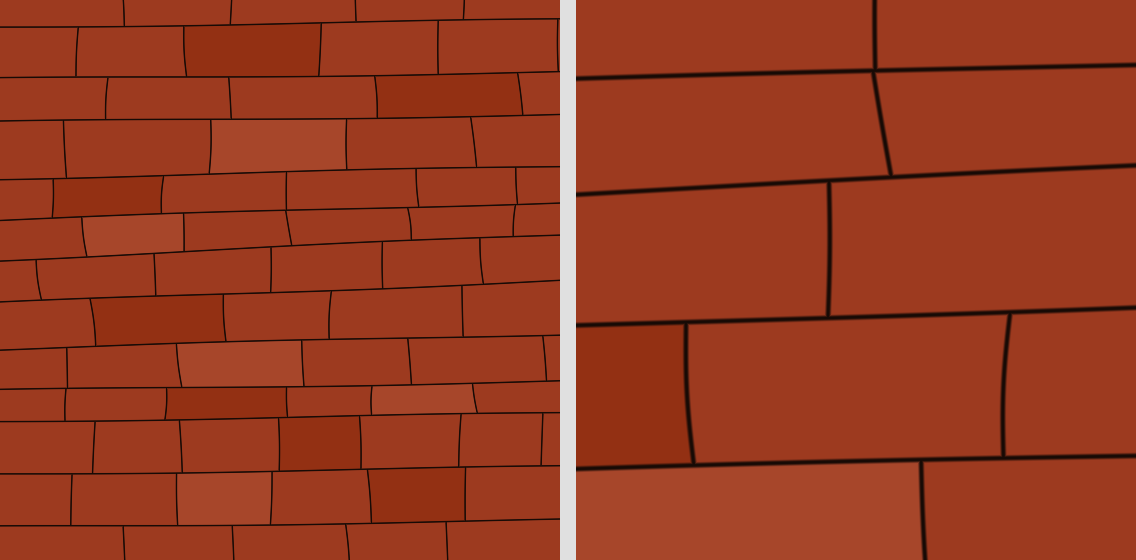
Left: the whole. Right: its middle third, enlarged.
Give the GLSL for this texture, as a three.js fragment shader.

```glsl
varying vec2 vUv;

const float PI = 3.14159265;
const int EDGE_COUNT = 12;
const int MAX_JOINTS = 8;

const vec3 BRICK = vec3(0.616, 0.226, 0.120);
const vec3 BRICK_DARK = vec3(0.576, 0.188, 0.075);
const vec3 BRICK_LIGHT = vec3(0.655, 0.273, 0.165);
const vec3 MORTAR = vec3(0.09, 0.04, 0.02);

float hash(vec2 p) {
  return fract(sin(dot(p, vec2(127.1, 311.7))) * 43758.5453);
}

// Depth below the top of the canvas of the joint under a row
float edgeDepth(float row, float x) {
  float t = PI * row / 11.0;
  float depth = 0.0417 + 0.0812 * row
    + 0.0143 * sin(2.0 * t) + 0.0056 * sin(4.0 * t)
    - 0.0077 * sin(5.0 * t) + 0.0047 * (sin(7.0 * t) + sin(9.0 * t));
  float fromMiddle = row - 5.3;
  float tilt = 0.012 + 0.033 * exp(-fromMiddle * fromMiddle / 4.0);
  float wave = 0.0025 * sin(5.0 * x + 2.0 * PI * hash(vec2(row, 3.0)));
  return depth - tilt * (x - 0.5) + wave;
}

// Position of an upright joint; v runs from the top to the foot of its row
float jointX(float row, float index, float v) {
  float isOdd = mod(row, 2.0);
  float start = 0.138 + mix(0.07, -0.02, isOdd) * cos(PI * row / 6.0);
  float width = 0.237 - 0.005 * row + 0.026 * sin(1.3 * row - 1.7);
  vec2 id = vec2(row, index);
  float shift = 0.045 * (hash(id + 7.3) - 0.5);
  float lean = 0.016 * (hash(id + 19.1) - 0.3);
  float bow = 0.004 * (hash(id + 31.7) - 0.5);
  return start + width * index + shift + lean * (v - 0.5) + bow * sin(PI * v);
}

// Most bricks are plain; a wandering column of each row is darker or lighter
vec3 brickColor(float row, float column) {
  float accent = floor(1.0 + 1.1 * cos(0.8 * (row - 2.0)));
  bool inside = row > 0.5 && row < 11.5 && column > -0.5;
  bool isDark = fract(0.38 * row + 0.68) < 0.52;
  bool hasPair = row > 8.5 && mod(row, 2.0) > 0.5;
  if (inside && abs(column - accent) < 0.5) {
    return isDark ? BRICK_DARK : BRICK_LIGHT;
  }
  if (inside && hasPair && abs(column - accent - 2.0) < 0.5) {
    return isDark ? BRICK_LIGHT : BRICK_DARK;
  }
  return BRICK;
}

float lineMask(float distanceToLine) {
  return 1.0 - smoothstep(0.0003, 0.0024, distanceToLine);
}

void main() {
  float x = vUv.x;
  float depth = 1.0 - vUv.y;
  float nearest = 1.0;

  // Rows
  float row = 0.0;
  for (int i = 0; i < EDGE_COUNT; i++) {
    float edge = edgeDepth(float(i), x);
    if (depth > edge) row = float(i) + 1.0;
    nearest = min(nearest, abs(depth - edge));
  }
  float top = edgeDepth(row - 1.0, x);
  float foot = edgeDepth(row, x);
  float v = (depth - top) / (foot - top);

  // Bricks within the row
  float column = -1.0;
  for (int i = 0; i < MAX_JOINTS; i++) {
    float joint = jointX(row, float(i), v);
    if (x > joint) column = float(i);
    nearest = min(nearest, abs(x - joint));
  }

  vec3 color = mix(brickColor(row, column), MORTAR, lineMask(nearest));
  gl_FragColor = vec4(color, 1.0);
}
```
